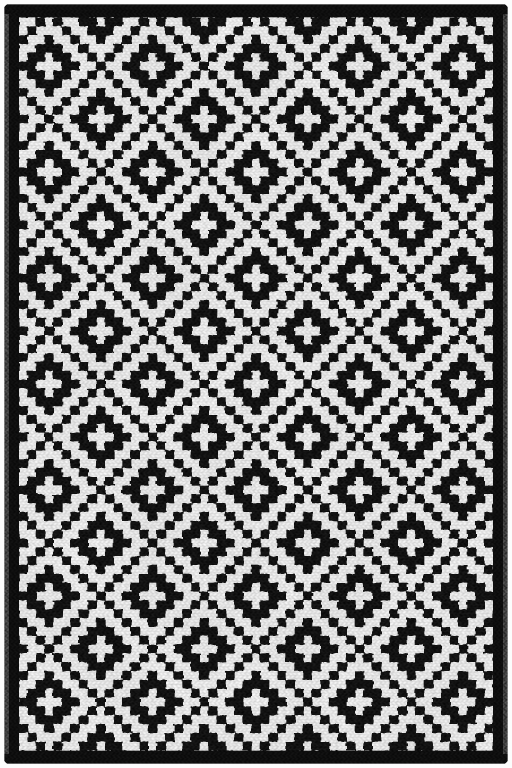
Give the GLSL for this pattern, as a WebGL 2 fragment shader.

```glsl
#version 300 es
precision highp float;
// Woven rug of stepped diamonds: a white cross inside a black ring, a white
// ring and a black lattice, from the Manhattan distance on a grid of cells.
// Slanted stitches, ragged cell edges and a dark binding finish the cloth.

#define CELL vec2(0.01684, 0.0115)   // cell size as a share of the canvas
#define PERIOD 12.0                  // cells per repeat
#define FIELD_HALF vec2(27.5, 41.5)  // half size of the pattern, in cells
#define RUG_HALF vec2(29.2, 43.0)    // half size of the rug, in cells
#define CORNER 0.5                   // corner radius of the rug, in cells
#define PIPING 0.55                  // width of the side piping, in cells
#define STITCH_ROWS 3.0              // stitch rows per cell
#define RAGGED 0.13                  // sideways wander of the cell edges
#define BLEED 0.05                   // spread of the black yarn
#define SAMPLES 3                    // antialiasing samples per axis

uniform vec2 u_resolution;
out vec4 fragColor;

const float TAU = 6.2831853;
const vec3 PAPER = vec3(0.99);
const vec3 WHITE_YARN = vec3(0.905);
const vec3 BLACK_YARN = vec3(0.065);
const vec3 BINDING = vec3(0.055);
const vec3 PIPING_GREY = vec3(0.24);

vec2 hashGradient(vec2 i) {
  vec3 h = fract(i.xyx * vec3(0.1031, 0.103, 0.0973));
  h += dot(h, h.yzx + 33.33);
  float angle = TAU * fract((h.x + h.y) * h.z);
  return vec2(cos(angle), sin(angle));
}

float gradientNoise(vec2 p) {
  vec2 i = floor(p), f = p - i;
  vec2 w = f * f * f * (f * (f * 6.0 - 15.0) + 10.0);
  vec2 e = vec2(0.0, 1.0);
  float a = dot(hashGradient(i), f);
  float b = dot(hashGradient(i + e.yx), f - e.yx);
  float c = dot(hashGradient(i + e.xy), f - e.xy);
  float d = dot(hashGradient(i + e.yy), f - e.yy);
  return mix(mix(a, b, w.x), mix(c, d, w.x), w.y);
}

float boxDistance(vec2 p, vec2 halfSize, float radius) {
  vec2 q = abs(p) - halfSize + radius;
  return length(max(q, 0.0)) + min(max(q.x, q.y), 0.0) - radius;
}

// 1 on black cells, 0 on white ones; steps count outward from a diamond centre
float blackCell(vec2 p) {
  vec2 q = abs(mod(floor(p + 0.5) + 0.5 * PERIOD, PERIOD) - 0.5 * PERIOD);
  float steps = q.x + q.y;
  steps = min(steps, PERIOD - steps);
  bool ring = steps > 1.5 && steps < 3.5;
  return ring || steps > 5.5 ? 1.0 : 0.0;
}

vec3 rugColor(vec2 p) {
  if (boxDistance(p, RUG_HALF, CORNER) > 0.0) return PAPER;

  // Stitches lean one way, then the other, on alternate rows
  float row = floor(p.y * STITCH_ROWS);
  float rowPos = fract(p.y * STITCH_ROWS);
  float lean = mod(row, 2.0) * 2.0 - 1.0;
  float stitch = sin(TAU * (p.x * 2.0 + 0.4 * lean * rowPos));
  float groove = pow(abs(2.0 * rowPos - 1.0), 3.0);
  float grain = gradientNoise(p * vec2(2.3, 4.1));
  float wear = gradientNoise(p * 0.13 + 7.0);

  // Binding with grey piping along the two long sides
  if (boxDistance(p, FIELD_HALF, 0.0) > 0.0) {
    bool piping = abs(p.x) > RUG_HALF.x - PIPING && abs(p.y) < FIELD_HALF.y + 0.4;
    vec3 base = piping ? PIPING_GREY : BINDING;
    return base * (1.0 + 0.25 * stitch + 0.4 * grain);
  }

  // Cell edges wander by stitch row and along each thread
  vec2 wander = vec2(gradientNoise(vec2(p.x * 0.7, row * 0.73 + 0.37)),
                     gradientNoise(p.yx * vec2(0.6, 2.2) + 19.0));
  vec2 q = p + wander * RAGGED * vec2(2.0, 1.0);
  float black = max(blackCell(q - vec2(BLEED, 0.0)),
                    blackCell(q + vec2(BLEED, 0.0)));

  vec3 white = WHITE_YARN + 0.035 * stitch - 0.06 * groove
             + 0.08 * grain + 0.03 * wear;
  vec3 dark = BLACK_YARN + 0.015 * stitch + 0.05 * grain + 0.015 * groove;
  return mix(white, dark, black);
}

void main() {
  vec3 total = vec3(0.0);
  for (int j = 0; j < SAMPLES; j++) {
    for (int i = 0; i < SAMPLES; i++) {
      vec2 jitter = (vec2(i, j) + 0.5) / float(SAMPLES) - 0.5;
      vec2 uv = (gl_FragCoord.xy + jitter) / u_resolution;
      total += rugColor((uv - 0.5) / CELL);
    }
  }
  fragColor = vec4(clamp(total / float(SAMPLES * SAMPLES), 0.0, 1.0), 1.0);
}
```
